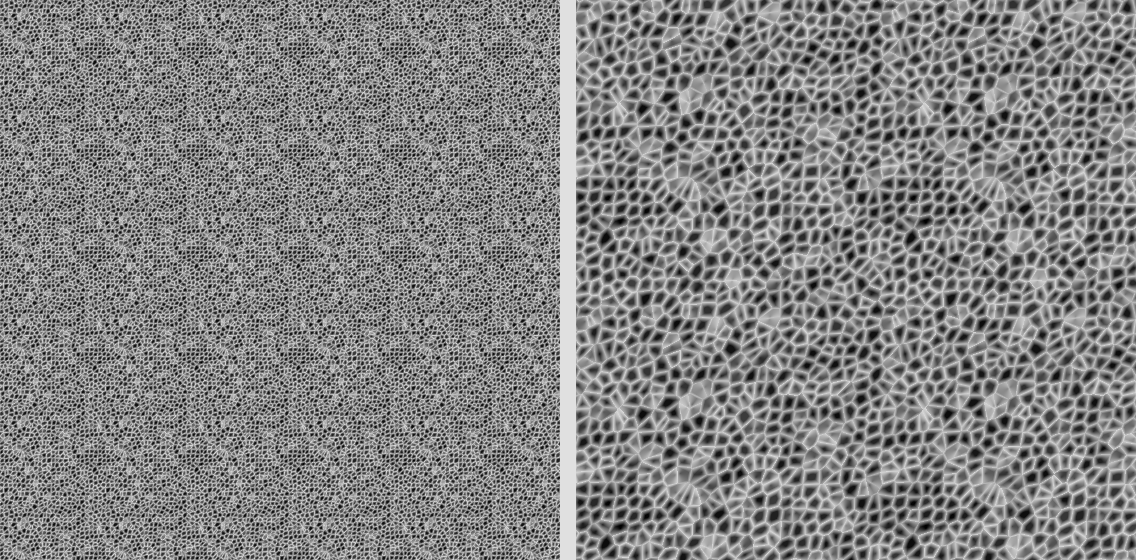
Left, the full canvas; right, a detail of the centre.
Reproduce this pattern procedurally as a WebGL 1 fragment shader.

```glsl
precision highp float;
// Fine grey field of tiny irregular dark pebbles with light rims, in a square
// block repeated five and a half times each way. Pebbles are wrapped Voronoi
// cells, set more evenly and a little darker around the block corners.

uniform vec2 u_resolution;

const float REPEATS = 5.5;          // blocks across the canvas
const float BLOCK_CELLS = 24.0;     // pebbles along one block
const float JITTER = 0.85;          // seed offset range, in cells
const float HALF_RIM = 0.10;        // half rim width, in cells
const float SOFTNESS = 0.25;        // least edge blur, in cells
const float SLANT = 0.14;           // stretch along the rising diagonal
const float ROSETTE_RADIUS = 0.085; // in blocks
const float ROSETTE_DEPTH = 0.06;
const float DARK = 0.14;
const float LIGHT = 1.02;
const float TONE_SPREAD = 0.20;

float hash(vec2 p) {
  return fract(sin(dot(p, vec2(12.9898, 78.233))) * 43758.5453);
}

// Distance from the nearest block corner, in blocks
float cornerDistance(vec2 block) {
  return length(fract(block + 0.5) - 0.5);
}

// Seed position in a cell, calmer inside the rosette
vec2 seedPoint(vec2 cell) {
  vec2 wrapped = mod(cell, BLOCK_CELLS);
  float radius = cornerDistance((cell + 0.5) / BLOCK_CELLS);
  float calm = mix(0.4, 1.0, step(ROSETTE_RADIUS, radius));
  vec2 offset = vec2(hash(wrapped + 3.7), hash(wrapped + 41.3)) - 0.5;
  return cell + 0.5 + JITTER * calm * offset;
}

// Length that grows slower along the rising diagonal
float slantedLength(vec2 v, float slant) {
  float along = (v.x + v.y) * 0.7071 * (1.0 - slant);
  float across = (v.x - v.y) * 0.7071 * (1.0 + slant);
  return length(vec2(along, across));
}

// Returns the distance to the pebble edge and the pebble's random tone
vec2 pebble(vec2 p) {
  vec2 home = floor(p);
  vec2 owner = home;
  float nearest = 9.0;
  float second = 9.0;
  for (int j = -1; j <= 1; j++) {
    for (int i = -1; i <= 1; i++) {
      vec2 cell = home + vec2(float(i), float(j));
      float d = slantedLength(seedPoint(cell) - p, SLANT);
      if (d < nearest) {
        second = nearest;
        nearest = d;
        owner = cell;
      } else {
        second = min(second, d);
      }
    }
  }
  float tone = hash(mod(owner, BLOCK_CELLS) + 11.3);
  return vec2(0.5 * (second - nearest), tone);
}

// Line coverage with a linear edge of the given blur
float lineCover(float edge, float halfWidth, float blur) {
  return clamp(0.5 + 0.5 * (halfWidth - edge) / blur, 0.0, 1.0);
}

void main() {
  float side = min(u_resolution.x, u_resolution.y);
  vec2 block = gl_FragCoord.xy / side * REPEATS;
  float pixel = REPEATS * BLOCK_CELLS / side;

  // Light rim over a dark core
  vec2 stone = pebble(block * BLOCK_CELLS);
  float rim = lineCover(stone.x, HALF_RIM, max(SOFTNESS, pixel));
  float shade = mix(DARK, LIGHT, rim);

  // Tone per pebble and the corner rosette
  shade += TONE_SPREAD * (stone.y - 0.5);
  float radius = cornerDistance(block) / ROSETTE_RADIUS;
  shade -= ROSETTE_DEPTH * (1.0 - smoothstep(0.5, 1.3, radius));

  gl_FragColor = vec4(vec3(clamp(shade, 0.0, 1.0)), 1.0);
}
```
